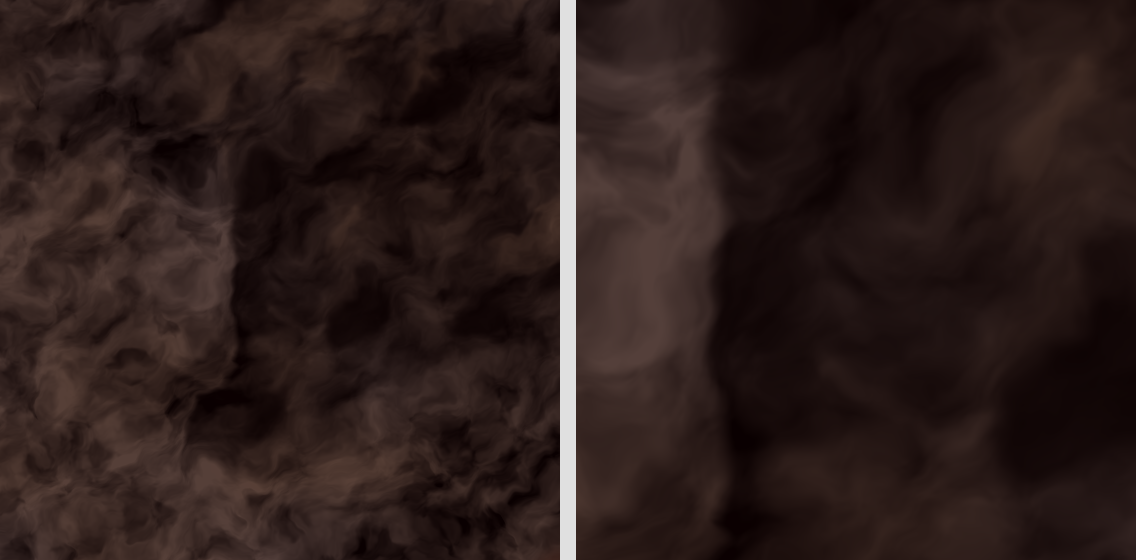
Left, the full canvas; right, a detail of the centre.
Reproduce this texture procedurally as a Shadertoy shader.

```glsl
float hash(vec2 p) {
    return fract(sin(dot(p, vec2(127.1, 311.7))) * 43758.5453);
}

float noise(vec2 p) {
    vec2 i = floor(p), f = fract(p);
    f = f * f * (3.0 - 2.0 * f);
    return mix(mix(hash(i), hash(i + vec2(1, 0)), f.x),
               mix(hash(i + vec2(0, 1)), hash(i + vec2(1, 1)), f.x), f.y);
}

float fbm(vec2 p) {
    float sum = 0.0, amp = 0.54;
    for (int i = 0; i < 4; i++) {
        sum += amp * noise(p);
        p = mat2(0.8, 0.6, -0.6, 0.8) * p * 2.0 + 7.3;
        amp *= 0.5;
    }
    return sum;
}

// Scattered hollows, one per jittered cell
float pits(vec2 p) {
    vec2 cell = floor(p * 5.5);
    float depth = 0.0;
    for (int y = -1; y <= 1; y++)
    for (int x = -1; x <= 1; x++) {
        vec2 id = cell + vec2(x, y);
        float size = hash(id + 3.7);
        vec2 center = id + 0.2 + 0.6 * vec2(hash(id), hash(id + 19.1));
        vec2 d = p * 5.5 - center;
        d.y -= 0.35 * d.x;
        float r = length(d * vec2(0.8, 1.15)) - mix(0.13, 0.32, size);
        float present = step(0.4, hash(id + 41.3));
        depth = max(depth, present * (1.0 - smoothstep(-0.08, 0.1, r)));
    }
    return depth;
}

void mainImage(out vec4 fragColor, in vec2 fragCoord) {
    vec2 uv = fragCoord / iResolution.xy;
    vec2 warp = vec2(fbm(uv * 11.0), fbm(uv * 11.0 + 31.0)) - 0.5;
    vec2 p = uv + 0.09 * warp;

    // Grain runs up to the right
    vec2 along = vec2(dot(p, vec2(0.82, 0.57)), dot(p, vec2(-0.57, 0.82)));
    float clump = fbm(p * 10.0 + 5.0) - 0.5;
    float grain = fbm(along * vec2(20.0, 34.0)) - 0.5;
    float streak = fbm(along * vec2(5.0, 10.0) + 13.0);

    // Pale slab on the left, pale floor below, dusky upper left
    float edge = 0.34 + 0.075 * smoothstep(0.2, 0.42, p.y)
                      - 0.1 * smoothstep(0.66, 0.8, p.y);
    float soft = mix(0.012, 0.08, smoothstep(0.62, 0.85, p.y));
    float slab = 1.0 - smoothstep(-soft, soft, p.x - edge);
    float rise = 0.17 + 0.25 * pow(max(p.x - 0.34, 0.0) / 0.66, 1.3);
    float ground = 1.0 - smoothstep(-0.05, 0.04, p.y - rise);
    float pale = max(slab, ground);
    float dusk = smoothstep(0.6, 0.86, p.y + 0.1 * p.x);

    float slabTone = mix(0.67, 0.36, dusk);
    float groundTone = mix(0.64, 0.5, smoothstep(0.4, 0.75, p.x));
    float paleTone = mix(groundTone, slabTone, slab);
    float tone = mix(0.19, paleTone, pale);

    // Mottling, fine grain and dark cracks
    float contrast = mix(0.8, 1.2, pale * (1.0 - 0.4 * dusk));
    tone += contrast * (0.9 * clump + 0.95 * grain);
    tone -= 0.3 * pale * smoothstep(0.56, 0.7, fbm(p * 17.0 + 60.0));

    // Ochre streaks through the shadowed rock
    float ochre = smoothstep(0.52, 0.68, streak) * (1.0 - pale);
    ochre *= smoothstep(0.3, 0.65, uv.y);
    tone += 0.36 * ochre;

    // Shadow beneath the slab rim, then the hollows
    float rim = exp(-max(p.x - edge, 0.0) / 0.05) * (1.0 - pale);
    tone -= 0.2 * rim * (1.0 - smoothstep(0.5, 0.6, p.y));
    float hollow = pits(uv + 0.07 * warp) * (1.0 - pale);
    tone = mix(tone, -0.1 + 0.2 * grain, 0.9 * hollow);

    vec3 color = mix(vec3(0.08, 0.035, 0.033), vec3(0.30, 0.22, 0.197),
                     clamp(tone, -0.18, 1.15));

    // Warm and cool tints, russet corner
    float warmth = ochre + 1.5 * (noise(p * 6.0 + 80.0) - 0.5) - 0.4 * dusk * slab;
    color *= 1.0 + 0.07 * warmth * vec3(0.6, 0.1, -1.0);
    float corner = smoothstep(0.9, 1.02, p.x - 1.6 * p.y);
    color = mix(color, vec3(0.25, 0.13, 0.10), 0.7 * corner);

    fragColor = vec4(max(color, 0.0), 1.0);
}
```
